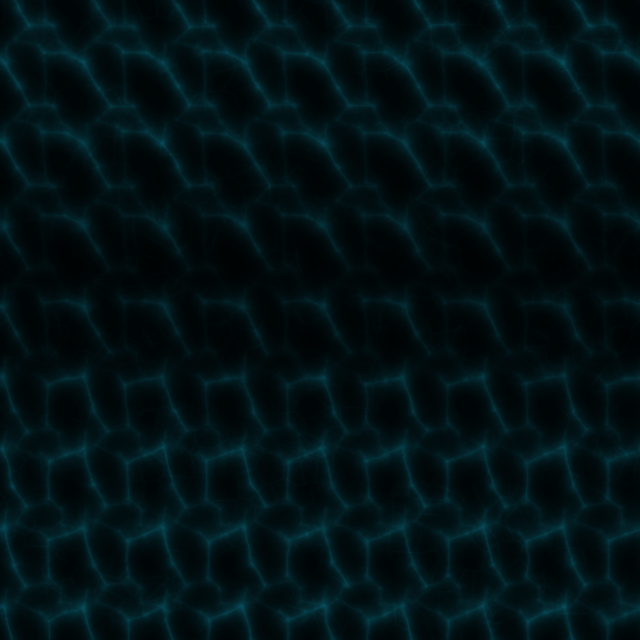
Reproduce this texture procedurally as a Shadertoy shader.

```glsl
const float REPEATS = 8.0;
const vec3 ABYSS = vec3(0.0, 0.005, 0.006);
const vec3 TEAL = vec3(0.026, 0.300, 0.355);

float hash(vec2 p) {
    return fract(sin(dot(p, vec2(127.1, 311.7))) * 43758.547);
}

vec2 hash2(vec2 p) {
    return vec2(hash(p), hash(p + 19.7));
}

float noise(vec2 p) {
    vec2 i = floor(p), f = fract(p);
    f = f * f * (3.0 - 2.0 * f);
    return mix(mix(hash(i), hash(i + vec2(1, 0)), f.x),
               mix(hash(i + vec2(0, 1)), hash(i + vec2(1, 1)), f.x), f.y);
}

// Bell curve over the rows
float bell(float row, float center, float width) {
    float d = (row - center) / width;
    return exp(-d * d);
}

float segmentDistance(vec2 p, vec2 a, vec2 b) {
    vec2 ab = b - a;
    return length(p - a - ab * clamp(dot(p - a, ab) / dot(ab, ab), 0.0, 1.0));
}

// Light left over after one glowing wall: wide haze plus a thin core
float wall(vec2 p, vec2 a, vec2 b, float strength) {
    float d = segmentDistance(p, a, b);
    return 1.0 - strength * (0.42 * exp(-d / 0.10) + 0.24 * exp(-d / 0.022));
}

// Walls of one tile; sweep bends the pentagon into a long diagonal arc
float tileShade(vec2 p, float sweep, float worn) {
    vec2 shoulder = mix(vec2(0.60, 0.24), vec2(0.54, 0.345), sweep);
    vec2 roof = mix(vec2(0.82, 0.33), vec2(0.83, 0.34), sweep);
    vec2 peak = mix(vec2(1.04, 0.42), vec2(1.05, 0.21), sweep);
    vec2 flank = mix(vec2(1.16, -0.05), vec2(1.23, -0.09), sweep);
    vec2 heel = mix(vec2(1.32, -0.31), vec2(1.37, -0.32), sweep);
    vec2 ledge = mix(vec2(1.60, -0.27), vec2(1.66, -0.32), sweep);
    vec2 foot = mix(vec2(0.60, -0.21), vec2(0.57, -0.27), sweep);
    vec2 toe = mix(vec2(0.75, -0.35), vec2(0.68, -0.33), sweep);
    vec2 spur = mix(vec2(0.50, 0.35), vec2(0.47, 0.42), sweep);
    vec2 horn = mix(vec2(1.08, 0.63), vec2(1.08, 0.44), sweep);
    vec2 hollow = vec2(1.20, -0.50);
    vec2 lip = vec2(0.76, -0.53);
    float faint = 0.38 * (1.0 - 0.6 * worn);

    // Main outline
    float shade = wall(p, shoulder, roof, 0.8 - 0.2 * worn);
    shade *= wall(p, roof, peak, 0.95);
    shade *= wall(p, peak, flank, 1.0);
    shade *= wall(p, flank, heel, 0.85 - 0.2 * worn);
    shade *= wall(p, foot, shoulder, mix(0.8, 0.45, sweep) * (1.0 - 0.4 * worn));
    shade *= wall(p, foot, toe, 0.5 * (1.0 - 0.5 * worn));
    shade *= wall(p, shoulder, spur, 0.5);
    shade *= wall(p, peak, horn, 0.5);
    shade *= 1.0 - 0.35 * worn * exp(-length(p - peak) / 0.09);

    // Small cells between the rows
    shade *= wall(p, heel, ledge, mix(0.35, 0.6, sweep) * (1.0 - 0.8 * worn));
    shade *= wall(p, heel, hollow, faint);
    shade *= wall(p, hollow, spur + vec2(1.0, -1.0), faint);
    shade *= wall(p, toe, lip, faint);
    shade *= wall(p, lip, peak - vec2(0.0, 1.0), faint);
    return shade;
}

// Combined glow of the neighboring tiles
float webGlow(vec2 p) {
    vec2 base = floor(p + vec2(0.0, 0.5));
    float shade = 1.0;
    for (int y = -1; y <= 1; y++)
    for (int x = -1; x <= 1; x++) {
        vec2 tile = base + vec2(x, y);
        vec2 local = p - tile + (hash2(tile) - 0.5) * 0.015;
        local.y += 0.10 * bell(tile.y, 3.7, 1.3);
        float worn = bell(tile.y, 4.5, 1.4);
        shade *= tileShade(local, smoothstep(2.0, 5.0, tile.y), worn);

        // Stray wisp inside the worn cells
        vec2 root = vec2(0.72, -0.02) + (hash2(tile + 5.3) - 0.5) * 0.2;
        vec2 reach = (hash2(tile + 8.1) - 0.5) * 0.5;
        shade *= wall(local, root, root + reach + 0.01, 0.3 * worn);
    }
    return 1.0 - shade;
}

// Broken threads along random cell borders
float threads(vec2 p) {
    vec2 base = floor(p);
    vec2 nearest = vec2(9.0);
    for (int y = -1; y <= 1; y++)
    for (int x = -1; x <= 1; x++) {
        vec2 tile = base + vec2(x, y);
        float d = length(p - tile - hash2(tile));
        nearest = d < nearest.x ? vec2(d, nearest.x) : vec2(nearest.x, min(nearest.y, d));
    }
    return exp(-(nearest.y - nearest.x) * 18.0) * smoothstep(0.35, 0.8, noise(p * 0.8));
}

void mainImage(out vec4 fragColor, in vec2 fragCoord) {
    vec2 p = fragCoord / iResolution.xy * REPEATS;
    vec2 wobble = vec2(noise(p * 5.0), noise(p * 5.0 + 31.0)) - 0.5;
    float glow = webGlow(p + wobble * 0.035);

    // Uneven light, fine threads and the darker middle rows
    glow *= 0.78 + 0.2 * noise(p * 4.0) + 0.12 * noise(p * 16.0) + 0.13 * noise(p * 30.0);
    glow += 0.09 * threads(p * 3.5);
    glow *= 1.0 - 0.30 * bell(p.y, 4.4, 1.6);
    fragColor = vec4(ABYSS + TEAL * pow(glow, 1.35), 1.0);
}
```
